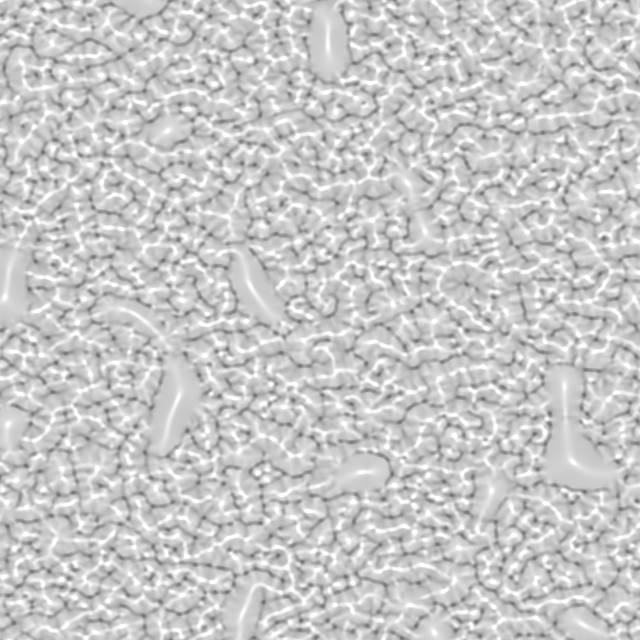
Give the GLSL for this texture, as a WebGL 2 fragment shader.

```glsl
#version 300 es
precision highp float;

#define COARSE_CELLS vec2(14.5, 16.5)
#define OCTAVES 3
#define PATCH_CELLS 8.0
#define PATCH_STEEPNESS 10.0
#define PATCH_START 0.25
#define PATCH_FULL 0.43
#define SLOPE_SOFTNESS 8.0
#define LINE_RADIUS 0.0035
#define BASE_GREY 0.785
#define CONTRAST 0.36
#define RING_SAMPLES 12

uniform vec2 u_resolution;
out vec4 fragColor;

const float TAU = 6.2831853;

float hash(vec2 p) {
    return fract(sin(dot(p, vec2(127.1, 311.7))) * 43758.5453);
}

vec2 randomDirection(vec2 cell) {
    float angle = TAU * hash(cell);
    return vec2(cos(angle), sin(angle));
}

// Gradient noise: x holds the value, yz the analytic derivative
vec3 noiseWithSlope(vec2 p) {
    vec2 cell = floor(p);
    vec2 f = p - cell;
    vec2 u = f * f * f * (f * (f * 6.0 - 15.0) + 10.0);
    vec2 du = 30.0 * f * f * (f * (f - 2.0) + 1.0);

    vec2 ga = randomDirection(cell);
    vec2 gb = randomDirection(cell + vec2(1.0, 0.0));
    vec2 gc = randomDirection(cell + vec2(0.0, 1.0));
    vec2 gd = randomDirection(cell + vec2(1.0, 1.0));

    float a = dot(ga, f);
    float b = dot(gb, f - vec2(1.0, 0.0));
    float c = dot(gc, f - vec2(0.0, 1.0));
    float d = dot(gd, f - vec2(1.0, 1.0));

    float twist = a - b - c + d;
    float value = a + u.x * (b - a) + u.y * (c - a) + u.x * u.y * twist;
    vec2 slope = mix(mix(ga, gb, u.x), mix(gc, gd, u.x), u.y)
               + du * (u.yx * twist + vec2(b, c) - a);
    return vec3(value, slope);
}

// Slope of a fine relief, giving way to broad smooth hills in patches
vec2 reliefSlope(vec2 p) {
    // Octaves of rotated noise, the middle one the steepest
    mat2 turn = mat2(0.8, 0.6, -0.6, 0.8);
    mat2 rotation = mat2(1.0);
    vec2 fine = vec2(0.0);
    float scale = 1.0;
    for (int i = 0; i < OCTAVES; i++) {
        vec2 q = rotation * (p * COARSE_CELLS) * scale + 5.3 + 43.2 * float(i);
        float weight = i == 1 ? 1.0 : 0.55;
        fine += weight * (noiseWithSlope(q).yz * rotation);
        rotation = turn * rotation;
        scale *= 2.05;
    }
    fine *= 2.0 * COARSE_CELLS;

    vec3 hill = noiseWithSlope(p * PATCH_CELLS + 37.4);
    vec2 broad = hill.yz * PATCH_CELLS * PATCH_STEEPNESS;
    return mix(fine, broad, smoothstep(PATCH_START, PATCH_FULL, hill.x));
}

// Outward flow of the normalised slope through a small ring:
// negative on ridges and peaks, positive in valleys and pits
float ringFlux(vec2 p) {
    float flux = 0.0;
    for (int i = 0; i < RING_SAMPLES; i++) {
        float angle = TAU * (float(i) + 0.5) / float(RING_SAMPLES);
        vec2 dir = vec2(cos(angle), sin(angle));
        vec2 slope = reliefSlope(p + LINE_RADIUS * dir);
        float steepness = sqrt(dot(slope, slope) + SLOPE_SOFTNESS * SLOPE_SOFTNESS);
        flux += dot(slope, dir) / steepness;
    }
    return flux / float(RING_SAMPLES);
}

void main() {
    vec2 p = gl_FragCoord.xy / min(u_resolution.x, u_resolution.y);
    float grey = BASE_GREY - CONTRAST * ringFlux(p);
    fragColor = vec4(vec3(clamp(grey, 0.0, 1.0)), 1.0);
}
```
